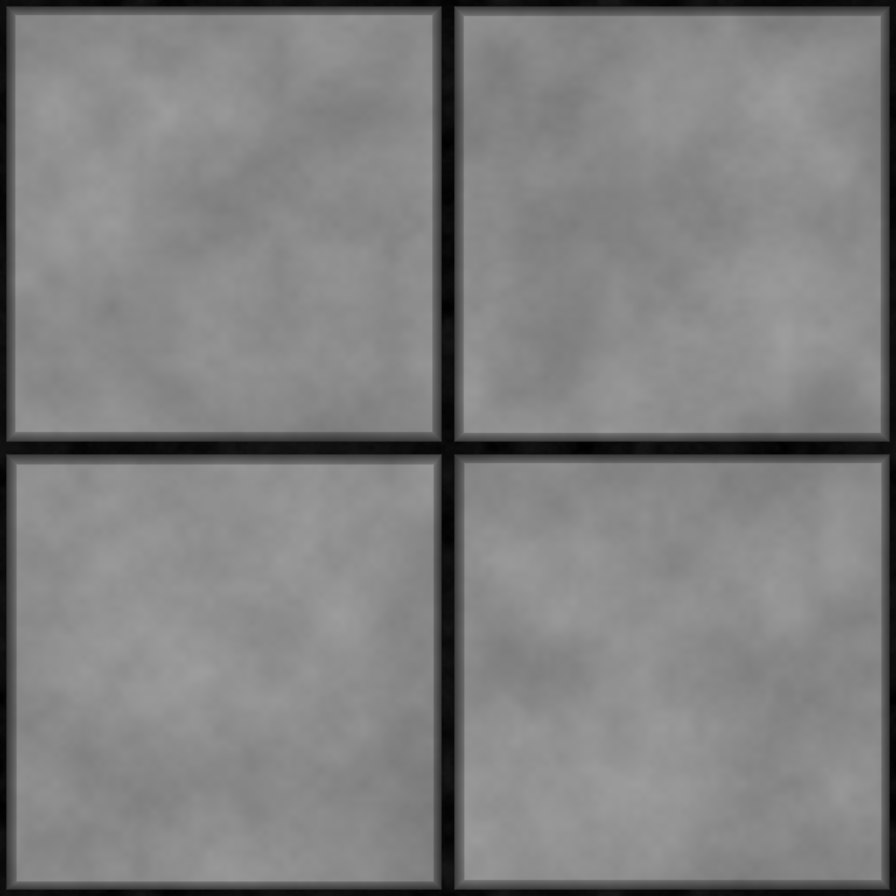
Write a Shadertoy shader that draws this pattern.

```glsl
// Two by two square grey stone tiles with dark bevelled rims and black grout.
// Box distances shape each tile; wrapping value noise mottles stone and grout,
// with a different noise seed and a slightly shifted face for every tile.

const float TILES = 2.0;          // repeats across and down
const float GROUT_HALF = 0.0071;  // half the grout width, in canvas units
const float BEVEL = 0.0103;       // mean rim width, in canvas units
const float FACE_SHIFT = 0.0013;  // largest offset of a face inside its tile

float hash(vec2 p) {
    return fract(sin(dot(p, vec2(127.1, 311.7))) * 43758.5453);
}

// Value noise on a lattice that wraps after "period" cells.
float wrapNoise(vec2 p, float period, float seed) {
    vec2 i = floor(p);
    vec2 f = fract(p);
    f = f * f * (3.0 - 2.0 * f);
    vec2 a = mod(i, period);
    vec2 b = mod(i + 1.0, period);
    float low = mix(hash(a + seed), hash(vec2(b.x, a.y) + seed), f.x);
    float high = mix(hash(vec2(a.x, b.y) + seed), hash(b + seed), f.x);
    return mix(low, high, f.y);
}

// Layered noise in 0..1, tiling over the unit square.
float fbm(vec2 uv, float period, float gain, float seed) {
    float sum = 0.0;
    float total = 0.0;
    float weight = 1.0;
    for (int octave = 0; octave < 5; octave++) {
        sum += weight * wrapNoise(uv * period, period, seed);
        total += weight;
        weight *= gain;
        period *= 2.0;
        seed += 17.3;
    }
    return sum / total;
}

// Signed distance to a square, with mitred contours.
float squareDistance(vec2 p, float halfSize) {
    vec2 d = abs(p);
    return max(d.x, d.y) - halfSize;
}

float stoneTone(vec2 uv, float seed) {
    return 0.546 + 0.21 * (fbm(uv, 8.0, 0.62, seed) - 0.5);
}

float groutTone(vec2 uv) {
    return max(0.043 + 0.13 * (fbm(uv, 32.0, 0.6, 5.7) - 0.5), 0.005);
}

void mainImage(out vec4 fragColor, in vec2 fragCoord) {
    vec2 uv = fragCoord / iResolution.xy;
    float pixel = 1.0 / min(iResolution.x, iResolution.y);

    // Tile cell and position from its centre
    vec2 cell = mod(floor(uv * TILES), TILES);
    vec2 p = (fract(uv * TILES) - 0.5) / TILES;
    float seed = 31.0 + 23.7 * cell.x + 41.9 * cell.y;
    vec2 shift = FACE_SHIFT * (2.0 * vec2(hash(cell + 3.1), hash(cell + 8.6)) - 1.0);

    // Outer rim and inner face
    float tileHalf = 0.5 / TILES - GROUT_HALF;
    float outer = squareDistance(p, tileHalf);
    float inner = squareDistance(p - shift, tileHalf - BEVEL);

    // The rim brightens from grout to face
    float depth = max(-outer, 0.0);
    float slope = depth / max(depth + max(inner, 0.0), 1e-5);
    float stone = stoneTone(uv, seed);
    float rim = stone * mix(0.40, 0.78, slope);

    // Layers with smoothed edges
    float tone = mix(stone, rim, smoothstep(-pixel, pixel, inner));
    tone = mix(tone, groutTone(uv), smoothstep(-pixel, pixel, outer));
    fragColor = vec4(vec3(tone), 1.0);
}
```
